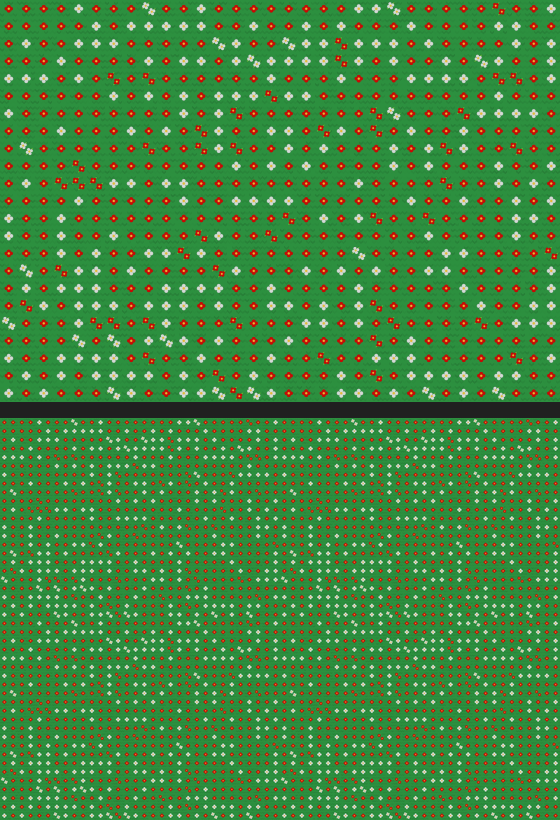
Top: one tile. Bottom: repeated 2 by 2.
Give the GLSL for this pattern, as a Shadertoy shader.

```glsl
// A lawn planted with a 32 x 23 grid of small red and white flowers.
// Each square cell hashes its id to choose a colour and either one upright
// bloom or a diagonal pair with leaves; petals are folded circle distances.

float hash(vec2 id, float seed) {
    vec3 p = fract(vec3(id.xyx + seed) * vec3(0.1031, 0.1030, 0.0973));
    p += dot(p, p.yzx + 33.33);
    return fract((p.x + p.y) * p.z);
}

float cover(float dist, float blur) {
    return smoothstep(blur, -blur, dist);
}

vec2 turn(vec2 p, float angle) {
    float c = cos(angle), s = sin(angle);
    return vec2(c * p.x + s * p.y, c * p.y - s * p.x);
}

// Four round petals joined by a central disc
float petals(vec2 p, float reach, float radius) {
    vec2 q = abs(p);
    q = q.x > q.y ? q : q.yx;
    return min(length(q - vec2(reach, 0.0)) - radius, length(p) - reach);
}

vec3 drawBloom(vec3 color, vec2 p, bool white, float size, float blur) {
    p /= size;
    blur /= size;
    float d = white ? petals(p, 0.145, 0.115)
                    : petals(p * vec2(1.0, 1.08), 0.125, 0.115);
    vec3 petal = white ? vec3(0.83, 0.86, 0.84) : vec3(0.80, 0.03, 0.015);
    vec3 rim = white ? vec3(0.72, 0.76, 0.74) : vec3(0.70, 0.08, 0.04);
    petal = mix(petal, rim, smoothstep(-0.06, 0.0, d));
    color = mix(color, petal, cover(d, blur));

    // Pollen with a soft ring
    float r = length(p);
    vec3 ring = white ? vec3(0.82, 0.79, 0.55) : vec3(0.78, 0.25, 0.07);
    color = mix(color, ring, 0.7 * cover(r - 0.09, blur));
    return mix(color, vec3(0.90, 0.72, 0.19), cover(r - 0.06, blur));
}

vec3 drawLeaf(vec3 color, vec2 p, float blur) {
    p = turn(p, 0.785);
    float d = (length(p / vec2(0.085, 0.04)) - 1.0) * 0.05;
    return mix(color, vec3(0.38, 0.69, 0.20), cover(d, blur));
}

// Faint rows of broken grass strokes, a whole number per cell
vec3 lawn(vec2 grid) {
    vec2 q = grid * vec2(4.0, 3.0);
    float zigzag = abs(fract(q.x) - 0.5);
    float stroke = abs(fract(q.y) - 0.3 - 0.6 * zigzag);
    float strength = hash(floor(q), 7.0);
    float mark = strength * smoothstep(0.28, 0.08, stroke);
    return vec3(0.17, 0.555, 0.242) * (1.015 - 0.11 * mark);
}

void mainImage(out vec4 fragColor, in vec2 fragCoord) {
    vec2 grid = fragCoord / iResolution.xy * vec2(32.0, 23.0);
    vec2 id = floor(grid);
    vec2 p = fract(grid) - 0.5;
    float blur = 0.6 * 23.0 / iResolution.y;

    vec3 color = lawn(grid);
    bool white = hash(id, 3.0) < 0.3;
    bool paired = hash(id, 19.0) < 0.09;

    if (paired) {
        // Upper-left and lower-right blooms, leaves on their outer sides
        for (int i = 0; i < 2; i++) {
            float side = i == 0 ? -1.0 : 1.0;
            vec2 q = p - side * vec2(0.175, -0.17);
            color = drawLeaf(color, q - vec2(0.14, 0.13), blur);
            color = drawLeaf(color, q + vec2(0.14, 0.13), blur);
            color = drawBloom(color, turn(q, white ? 0.35 : 0.65), white, 0.82, blur);
        }
    } else {
        color = drawBloom(color, p, white, 1.0, blur);
    }
    fragColor = vec4(color, 1.0);
}
```
